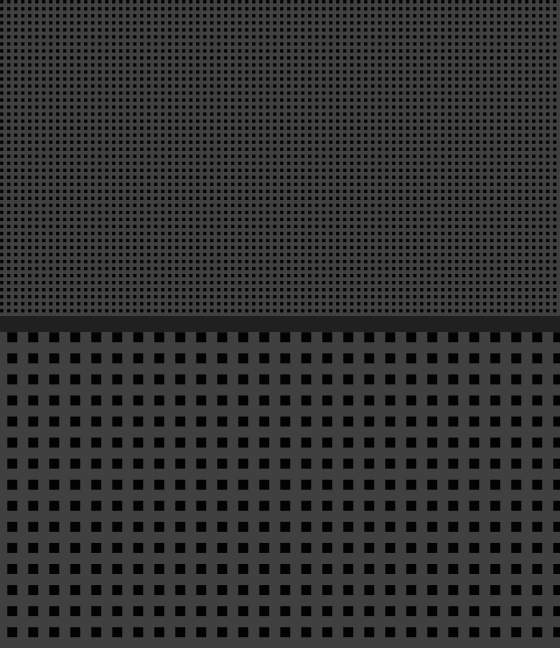
Top: the whole. Bottom: its middle third, enlarged.
A WebGL 2 fragment shader for this pattern:

```glsl
#version 300 es
precision highp float;
// Dark grey sheet perforated by a regular grid of small black square holes.

uniform vec2 u_resolution;
out vec4 fragColor;

void main() {
    // 80 by 45 cells over the canvas
    vec2 cells = vec2(80.0, 45.0);
    vec2 cell = fract(gl_FragCoord.xy / u_resolution * cells);
    vec2 pixel = cells / u_resolution;

    // Wrapped offset from the hole centre, in the upper left of the cell
    vec2 offset = abs(fract(cell - vec2(0.25, 0.75) + 0.5) - 0.5);

    // Square hole with edges one pixel soft
    vec2 cover = clamp((0.237 - offset) / pixel + 0.5, 0.0, 1.0);
    float hole = cover.x * cover.y;

    vec3 sheet = vec3(0.25);
    vec3 black = vec3(0.012);
    fragColor = vec4(mix(sheet, black, hole), 1.0);
}
```
